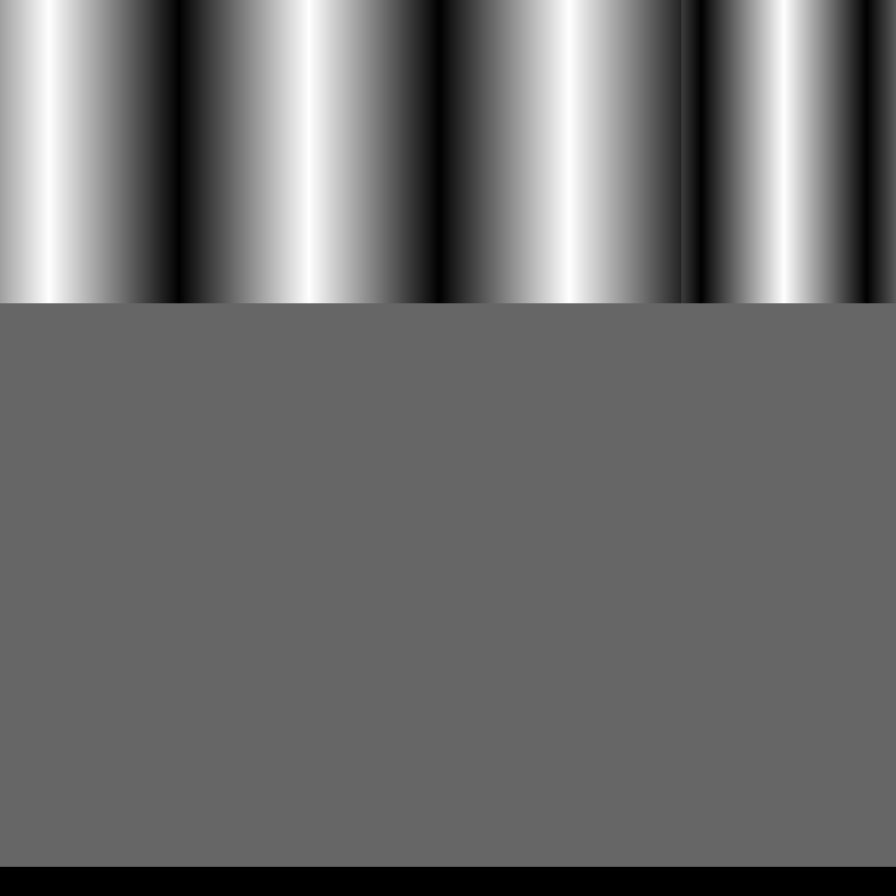
Write a WebGL 2 fragment shader that draws this background.

```glsl
#version 300 es
precision highp float;
// Flat grey field under a band of two triangle-wave gratings, with a black strip along the bottom.

#define BAND_BOTTOM 0.6615
#define STRIP_TOP 0.0326
#define SPLIT_X 0.7604
#define WIDE_PERIOD 0.2904
#define WIDE_PEAK 0.3450
#define NARROW_PERIOD 0.1849
#define NARROW_PEAK 0.8750
#define FIELD_GREY 0.4

uniform vec2 u_resolution;
out vec4 outColor;

// Linear ramp up and down: 1 at each peak, 0 halfway between peaks
float triangleWave(float x, float peak, float period) {
    return abs(2.0 * fract((x - peak) / period) - 1.0);
}

// Step softened over one pixel
float softStep(float edge, float x, float pixel) {
    return clamp((x - edge) / pixel + 0.5, 0.0, 1.0);
}

void main() {
    vec2 uv = gl_FragCoord.xy / u_resolution;
    vec2 pixel = 1.0 / u_resolution;

    // Wide grating on the left, narrow grating on the right
    float wide = triangleWave(uv.x, WIDE_PEAK, WIDE_PERIOD);
    float narrow = triangleWave(uv.x, NARROW_PEAK, NARROW_PERIOD);
    float grating = mix(wide, narrow, softStep(SPLIT_X, uv.x, pixel.x));

    // Stack the strip, the field and the grating band
    float grey = FIELD_GREY * softStep(STRIP_TOP, uv.y, pixel.y);
    grey = mix(grey, grating, softStep(BAND_BOTTOM, uv.y, pixel.y));

    outColor = vec4(vec3(grey), 1.0);
}
```
